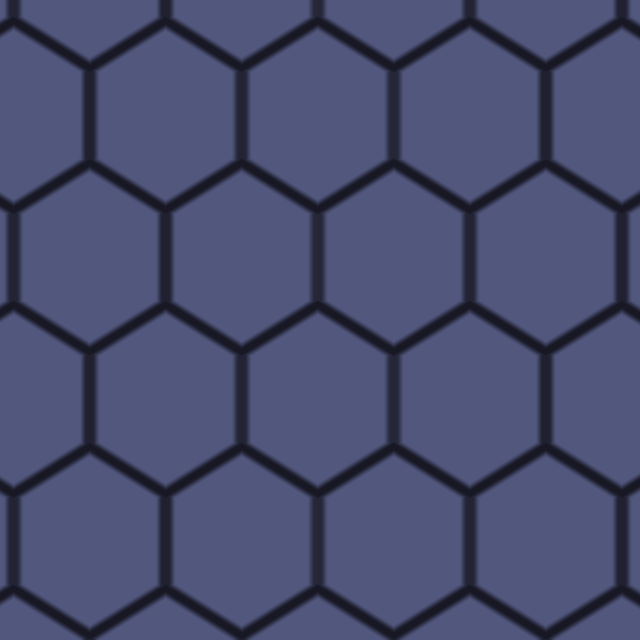
A Shadertoy shader for this pattern:

```glsl
// Slate-blue honeycomb of slightly tall hexagons with soft dark seams.

#define CELL_WIDTH 0.2376
#define ROW_STEP 0.2218
#define CELL_CENTER vec2(0.3777, 0.598)
#define SLANT_HALF 0.009
#define UPRIGHT_HALF 0.0105
#define EDGE_SOFTNESS 0.006
#define UPRIGHT_STRENGTH 0.82
#define UPRIGHT_VARIATION 0.06
#define FILL_COLOR vec3(0.318, 0.341, 0.490)
#define SEAM_COLOR vec3(0.095, 0.095, 0.145)

// Offset from the nearest point of a rectangular lattice
vec2 latticeOffset(vec2 p, vec2 period) {
    return p - period * floor(p / period + 0.5);
}

// Offset from the nearest hexagon center, chosen in regular hexagon space
vec2 hexOffset(vec2 p) {
    vec2 period = vec2(CELL_WIDTH, 2.0 * ROW_STEP);
    vec2 toRegular = vec2(1.0 / CELL_WIDTH, 0.5 * sqrt(3.0) / ROW_STEP);
    vec2 a = latticeOffset(p, period);
    vec2 b = latticeOffset(p - 0.5 * period, period);
    vec2 ra = a * toRegular;
    vec2 rb = b * toRegular;
    return dot(ra, ra) < dot(rb, rb) ? a : b;
}

// Coverage of a seam at a given distance from its middle
float seam(float dist, float halfWidth, float softness) {
    return 1.0 - smoothstep(halfWidth - softness, halfWidth + softness, dist);
}

void mainImage(out vec4 fragColor, in vec2 fragCoord) {
    vec2 p = fragCoord / iResolution.y - CELL_CENTER;
    float softness = max(EDGE_SOFTNESS, 1.0 / iResolution.y);

    // Distances to the upright and slanted sides
    vec2 q = abs(hexOffset(p));
    vec2 slantNormal = normalize(vec2(ROW_STEP / 3.0, 0.5 * CELL_WIDTH));
    vec2 apex = vec2(0.0, ROW_STEP * 2.0 / 3.0);
    float uprightDist = 0.5 * CELL_WIDTH - q.x;
    float slantDist = dot(slantNormal, apex - q);

    // Upright seams are paler and vary gently across the columns
    float column = floor(2.0 * p.x / CELL_WIDTH + 3.5);
    float strength = UPRIGHT_STRENGTH + UPRIGHT_VARIATION * cos(1.05 * (column - 1.5));

    float upright = strength * seam(uprightDist, UPRIGHT_HALF, softness);
    float slant = seam(slantDist, SLANT_HALF, softness);
    fragColor = vec4(mix(FILL_COLOR, SEAM_COLOR, max(upright, slant)), 1.0);
}
```
